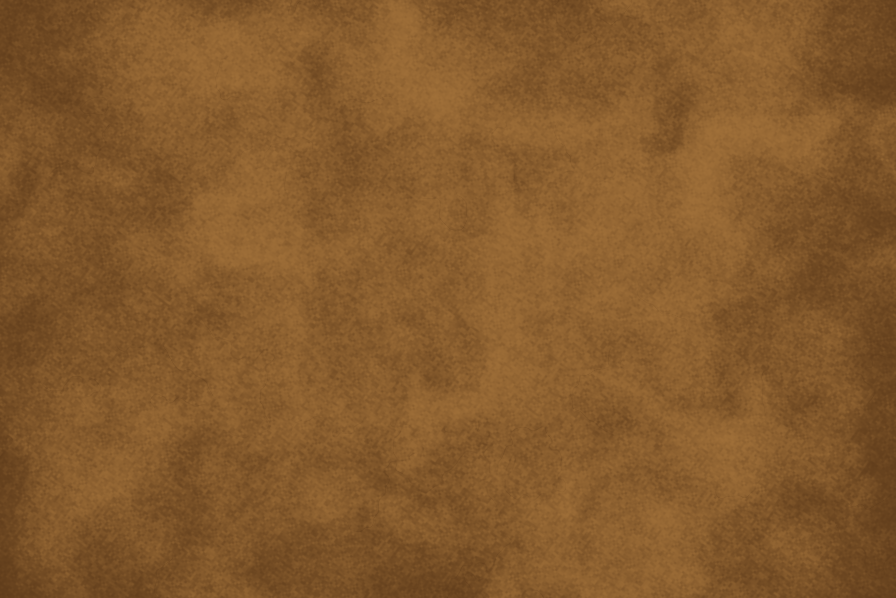
A Shadertoy shader for this texture:

```glsl
// Warm brown suede: soft cloudy blotches from warped fractal noise, a fine
// nap of short fibres, faint broken creases and gently darkened borders.
// All layers add up to one tone value that picks a colour on a brown ramp.

const vec3 DARK_BROWN  = vec3(0.43, 0.28, 0.13);
const vec3 LIGHT_BROWN = vec3(0.58, 0.40, 0.20);

const float BASE_TONE     = 0.96;   // 0 is dark brown, 1 is light brown
const float CLOUD_SCALE   = 5.2;    // blotches per canvas height
const float CLOUD_GAIN    = 0.92;
const float MOTTLE_SCALE  = 19.0;
const float MOTTLE_GAIN   = 0.24;
const float GRAIN_SCALE   = 250.0;
const float GRAIN_GAIN    = 0.27;
const float NAP_SCALE     = 120.0;
const float NAP_GAIN      = 0.20;
const float CREASE_SCALE  = 9.0;
const float CREASE_WIDTH  = 0.03;
const float CREASE_GAIN   = 0.2;
const float SIDE_SHADE    = 0.72;
const float TOP_SHADE     = 0.36;
const float BOTTOM_SHADE  = 0.55;

const mat2 OCTAVE_TURN = mat2(0.8, 0.6, -0.6, 0.8);

// Integer hash of a lattice cell, 0 to 1
float hash(ivec2 cell) {
    uvec2 q = uvec2(cell) * uvec2(1597u, 3571u);
    uint n = (q.x ^ (q.y << 7)) * 74777u + q.y;
    n = (n ^ (n >> 15)) * 48271u;
    n = (n ^ (n >> 13)) * 69621u;
    n ^= n >> 16;
    return float(n & 65535u) / 65535.0;
}

// Smooth value noise, -1 to 1
float noise(vec2 p) {
    ivec2 i = ivec2(floor(p));
    vec2 f = fract(p);
    f = f * f * f * (f * (f * 6.0 - 15.0) + 10.0);
    float low  = mix(hash(i), hash(i + ivec2(1, 0)), f.x);
    float high = mix(hash(i + ivec2(0, 1)), hash(i + ivec2(1, 1)), f.x);
    return 2.0 * mix(low, high, f.y) - 1.0;
}

// Sum of turned octaves, normalised to -1 to 1
float fbm(vec2 p, int octaves) {
    float sum = 0.0, total = 0.0, weight = 1.0;
    for (int k = 0; k < octaves; k++) {
        sum += weight * noise(p);
        total += weight;
        weight *= 0.56;
        p = OCTAVE_TURN * p * 2.03 + 17.3;
    }
    return sum / total;
}

// Broad blotches with wispy, warped borders
float clouds(vec2 p) {
    vec2 q = OCTAVE_TURN * p * CLOUD_SCALE;
    vec2 warp = vec2(fbm(q + 5.2, 3), fbm(q + 31.7, 3));
    return fbm(q + 0.7 * warp + 11.0, 5);
}

// Thin zero lines of a noise field, kept only in scattered patches
float creases(vec2 p) {
    vec2 q = p * CREASE_SCALE;
    float line = abs(fbm(q + 63.0, 4));
    float patches = smoothstep(0.1, 0.55, noise(q * 0.9 + 91.0));
    return patches * (1.0 - smoothstep(0.0, CREASE_WIDTH, line));
}

// Fine grain plus short, slightly slanted fibres
float nap(vec2 p) {
    float grain = noise(OCTAVE_TURN * p * GRAIN_SCALE + 7.0);
    vec2 fibre = mat2(0.94, 0.34, -0.34, 0.94) * p * NAP_SCALE;
    return GRAIN_GAIN * grain + NAP_GAIN * fbm(fibre * vec2(0.8, 1.4), 2);
}

// Darkening towards the four borders
float borderShade(vec2 uv) {
    vec2 q = 2.0 * uv - 1.0;
    vec2 edge = q * q * q * q;
    float vertical = q.y > 0.0 ? TOP_SHADE : BOTTOM_SHADE;
    return SIDE_SHADE * edge.x + vertical * edge.y;
}

void mainImage(out vec4 fragColor, in vec2 fragCoord) {
    vec2 uv = fragCoord / iResolution.xy;
    vec2 p = fragCoord / iResolution.y;

    float tone = BASE_TONE;
    tone += CLOUD_GAIN * clouds(p);
    tone += MOTTLE_GAIN * fbm(p * MOTTLE_SCALE + 43.0, 3);
    tone += nap(p);
    tone -= CREASE_GAIN * creases(p);
    tone -= borderShade(uv);

    // Soft limit keeps highlights and shadows inside the brown range
    tone = 0.5 + 0.95 * tanh((tone - 0.5) / 0.95);
    fragColor = vec4(mix(DARK_BROWN, LIGHT_BROWN, tone), 1.0);
}
```
